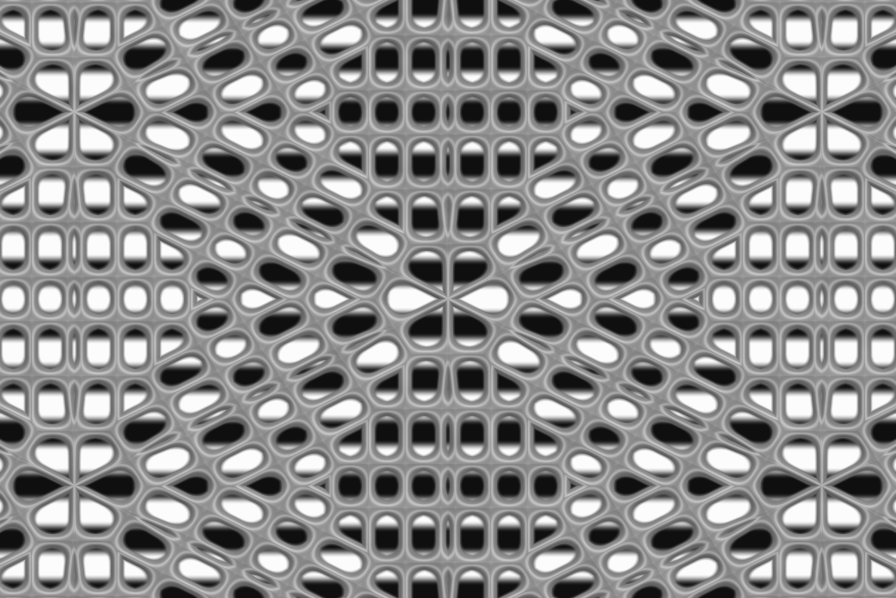
Give the GLSL for this pattern, as a Shadertoy shader.

```glsl
const float TAU = 6.2831853;
const float ROOT3 = 1.7320508;

// Offset from the nearest centre of a triangular lattice of unit spacing
vec2 nearestHub(vec2 p) {
    vec2 period = vec2(ROOT3, 1.0);
    vec2 a = mod(p + 0.5 * period, period) - 0.5 * period;
    vec2 b = mod(p, period) - 0.5 * period;
    return dot(a, a) < dot(b, b) ? a : b;
}

// Sixfold fold: x runs along the nearest spoke, y is the offset from it
vec2 foldToSpoke(vec2 q) {
    q = abs(q);
    vec2 slanted = vec2(dot(q, vec2(0.5 * ROOT3, 0.5)),
                        abs(dot(q, vec2(-0.5, 0.5 * ROOT3))));
    return q.y > slanted.x ? q.yx : slanted;
}

float smoothMin(float a, float b, float k) {
    float h = max(k - abs(a - b), 0.0) / k;
    return min(a, b) - 0.25 * h * h * k;
}

float bar(float x, float centre, float halfWidth) {
    return abs(x - centre) - halfWidth;
}

// Signed distance to the lattice: negative inside the bars
float latticeDistance(vec2 p) {
    vec2 s = foldToSpoke(nearestHub(p));

    // Concentric hexagonal rings
    float rings = 1.0;
    for (int i = 1; i <= 3; i++) {
        rings = min(rings, bar(s.x, 0.147 * float(i), 0.017));
    }

    // Spoke splits into a pair of bars away from its hub
    float split = 0.0165 * smoothstep(0.06, 0.34, s.x);
    float rails = bar(s.y, split, 0.0105);
    for (int i = 0; i < 3; i++) {
        rails = min(rails, bar(s.y, 0.099 + 0.085 * float(i), 0.0135));
    }
    return smoothMin(rings, rails, 0.04);
}

// Horizontal bands seen through the openings
float bandTone(float y, float count) {
    float wave = cos(TAU * count * y);
    return mix(0.06, 0.99, smoothstep(-0.7, 0.6, wave));
}

float layeredSines(vec2 p) {
    float sum = 0.0;
    float gain = 0.5;
    for (int i = 0; i < 3; i++) {
        sum += gain * sin(p.x + 1.7 * sin(p.y)) * cos(p.y);
        p = mat2(1.5, 1.1, -1.1, 1.5) * p;
        gain *= 0.5;
    }
    return sum;
}

// Rounded, grooved metal lit from above
float barTone(vec2 p, float dist, vec2 slope) {
    float rise = clamp(-dist / 0.0165, 0.0, 1.0);
    float tone = mix(0.46, 0.57, smoothstep(0.0, 0.6, rise));
    tone += 0.12 * dot(slope, vec2(0.35, 0.85)) * (1.0 - 0.6 * rise);
    tone += 0.10 * smoothstep(0.35, 0.6, rise) * (1.0 - smoothstep(0.65, 0.9, rise));
    tone += 0.025 * sin(420.0 * dist);
    return tone + 0.04 * layeredSines(18.0 * p);
}

void mainImage(out vec4 fragColor, in vec2 fragCoord) {
    // One unit is the hub spacing; the lattice is stretched sideways
    float scale = 1.6 / iResolution.y;
    vec2 p = (fragCoord - 0.5 * iResolution.xy) * scale;
    p.x *= 0.5 * ROOT3;

    float dist = latticeDistance(p);
    vec2 e = vec2(0.002, 0.0);
    vec2 slope = vec2(latticeDistance(p + e.xy) - latticeDistance(p - e.xy),
                      latticeDistance(p + e.yx) - latticeDistance(p - e.yx)) / (2.0 * e.x);

    float metal = barTone(p, dist, slope);
    float opening = bandTone(p.y, 7.0);
    opening = mix(0.42, opening, smoothstep(-0.002, 0.007, dist));
    float tone = mix(metal, opening, smoothstep(-0.7 * scale, 0.7 * scale, dist));
    fragColor = vec4(vec3(tone), 1.0);
}
```
